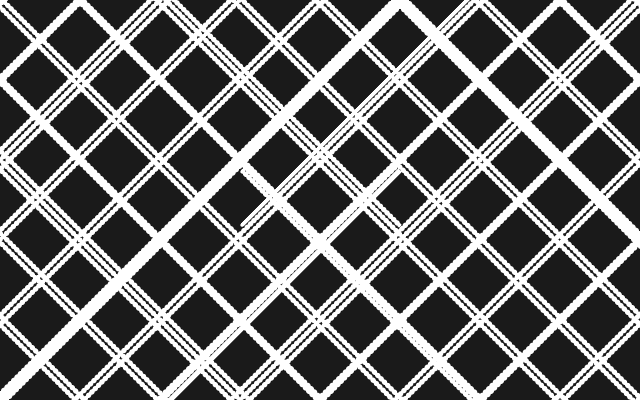
Write a WebGL 2 fragment shader that draws this pattern.

```glsl
#version 300 es
precision highp float;
// Diagonal lattice of scalloped white bands, solid or split into stripes, on charcoal.

#define ROWS 5.0            // lattice cells down the canvas
#define STRIPE 0.028        // half width of one thin stripe
#define PITCH 0.083         // distance between neighbouring stripes
#define MEDIUM 0.050        // half width of a plain band
#define THICK 0.080         // half width of a heavy band
#define BEADS 12.0          // scallops per lattice step
#define BUMP 0.011          // depth of the scallops
#define CHARCOAL vec3(0.10)
#define WHITE vec3(1.0)

uniform vec2 u_resolution;
out vec4 outColor;

// Band kinds: 1 plain, 2 double stripe, 3 triple stripe, 4 heavy
const int RISING[14] = int[14](2, 1, 3, 2, 2, 4, 2, 1, 3, 1, 2, 1, 2, 1);
const int FALLING[14] = int[14](1, 2, 2, 3, 1, 2, 1, 2, 2, 2, 4, 2, 1, 2);

// Sideways drift of each band, in hundredths of a cell
const int RISE_DRIFT[14] = int[14](0, 0, 0, -6, 0, 0, -1, 0, 0, 0, -1, 0, -1, 0);
const int FALL_DRIFT[14] = int[14](0, 0, 3, 0, 0, -3, 0, 1, -3, 0, 0, 0, 0, 0);

// Beaded edge: widens and narrows along the band
float scallop(float along) {
    return BUMP * (abs(cos(3.14159 * BEADS * along)) - 0.6);
}

// Signed distance to a band of the given kind
float band(float across, float along, int kind) {
    float halfWidth = STRIPE;
    float d = abs(across);
    if (kind == 1) halfWidth = MEDIUM;
    if (kind == 2) d = abs(d - 0.5 * PITCH);
    if (kind == 3) d = min(d, abs(d - PITCH));
    if (kind == 4) halfWidth = THICK;
    return d - halfWidth - scallop(along);
}

// Four extra stripes with round ends, running inward from a rectangle's corners
float looseStripes(vec2 p) {
    const vec2 center = vec2(4.01, 2.475);
    const vec2 corner = vec2(0.975, 0.333);
    float d = 1e3;
    for (int i = 0; i < 4; i++) {
        vec2 side = vec2(i % 2, i / 2) * 2.0 - 1.0;
        vec2 q = p - center - side * corner;
        vec2 dir = -side * sqrt(0.5);
        float t = max(dot(q, dir), 0.0);
        float along = p.x - side.x * side.y * p.y;
        along = side.x * side.y > 0.0 ? p.x + p.y : along;
        d = min(d, length(q - dir * t) - STRIPE - scallop(along));
    }
    return d;
}

void main() {
    // Cell units, measured down from the top edge
    vec2 p = gl_FragCoord.xy / u_resolution.y * ROWS;
    p.y = ROWS - p.y;
    float pixel = ROWS / u_resolution.y;

    // Diagonal coordinates and the nearest band in each direction
    float rise = p.x + p.y;
    float fall = p.x - p.y;
    int r = clamp(int(round(rise)), 0, 13);
    int f = clamp(int(round(fall)) + 5, 0, 13);
    float riseOff = rise - float(r) - 0.01 * float(RISE_DRIFT[r]);
    float fallOff = fall - float(f - 5) - 0.01 * float(FALL_DRIFT[f]);

    float d = band(riseOff * sqrt(0.5), fall, RISING[r]);
    d = min(d, band(fallOff * sqrt(0.5), rise, FALLING[f]));
    d = min(d, looseStripes(p));

    float cover = clamp(0.5 - d / pixel, 0.0, 1.0);
    outColor = vec4(mix(CHARCOAL, WHITE, cover), 1.0);
}
```
